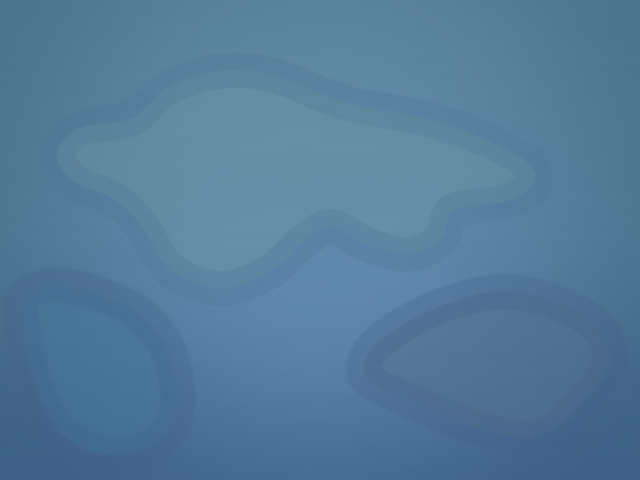
A Shadertoy shader for this background:

```glsl
// Three translucent, softly banded blobs over a glowing blue gradient.

const float BAND = 0.0365;    // half width of the rim around each blob
const float SOFTNESS = 0.0028;
const int STEPS = 6;          // straight pieces per curve span

// Control points of the closed outlines, in units of canvas height
const vec2 CLOUD[23] = vec2[23](
    vec2(0.460, 0.852), vec2(0.573, 0.842), vec2(0.720, 0.786), vec2(0.911, 0.747), vec2(1.068, 0.682),
    vec2(1.116, 0.628), vec2(1.059, 0.582), vec2(0.946, 0.561), vec2(0.918, 0.502), vec2(0.851, 0.470),
    vec2(0.764, 0.491), vec2(0.689, 0.528), vec2(0.630, 0.495), vec2(0.559, 0.432), vec2(0.460, 0.399),
    vec2(0.356, 0.436), vec2(0.299, 0.523), vec2(0.243, 0.582), vec2(0.153, 0.623), vec2(0.118, 0.679),
    vec2(0.165, 0.733), vec2(0.274, 0.753), vec2(0.347, 0.816));
const vec2 POOL[13] = vec2[13](
    vec2(0.115, 0.406), vec2(0.057, 0.388), vec2(0.045, 0.340), vec2(0.068, 0.215), vec2(0.118, 0.107),
    vec2(0.188, 0.061), vec2(0.260, 0.054), vec2(0.322, 0.075), vec2(0.362, 0.125), vec2(0.370, 0.185),
    vec2(0.349, 0.274), vec2(0.291, 0.346), vec2(0.203, 0.389));
const vec2 STONE[15] = vec2[15](
    vec2(0.757, 0.232), vec2(0.784, 0.283), vec2(0.868, 0.340), vec2(0.972, 0.380), vec2(1.050, 0.392),
    vec2(1.146, 0.375), vec2(1.236, 0.328), vec2(1.272, 0.262), vec2(1.250, 0.205), vec2(1.189, 0.132),
    vec2(1.137, 0.097), vec2(1.076, 0.089), vec2(0.972, 0.115), vec2(0.851, 0.167), vec2(0.778, 0.201));

// Catmull-Rom curve from b to c
vec2 curve(vec2 a, vec2 b, vec2 c, vec2 d, float t) {
    return b + 0.5 * t * (c - a + t * (2.0 * a - 5.0 * b + 4.0 * c - d
                                       + t * (3.0 * (b - c) + d - a)));
}

// Adds one span to an outline: x is squared distance, y the inside sign
void addSpan(vec2 p, vec2 a, vec2 b, vec2 c, vec2 d, inout vec2 outline) {
    vec2 start = b;
    for (int k = 1; k <= STEPS; k++) {
        vec2 end = k == STEPS ? c : curve(a, b, c, d, float(k) / float(STEPS));
        vec2 edge = end - start;
        vec2 rel = p - start;
        vec2 gap = rel - edge * clamp(dot(rel, edge) / dot(edge, edge), 0.0, 1.0);
        outline.x = min(outline.x, dot(gap, gap));
        bvec3 side = bvec3(p.y >= start.y, p.y < end.y, edge.x * rel.y > edge.y * rel.x);
        if (all(side) || !any(side)) outline.y = -outline.y;
        start = end;
    }
}

float cloudDistance(vec2 p) {
    vec2 o = vec2(9.0, 1.0);
    for (int i = 0; i < 23; i++)
        addSpan(p, CLOUD[(i + 22) % 23], CLOUD[i], CLOUD[(i + 1) % 23], CLOUD[(i + 2) % 23], o);
    return sqrt(o.x) * o.y;
}

float poolDistance(vec2 p) {
    vec2 o = vec2(9.0, 1.0);
    for (int i = 0; i < 13; i++)
        addSpan(p, POOL[(i + 12) % 13], POOL[i], POOL[(i + 1) % 13], POOL[(i + 2) % 13], o);
    return sqrt(o.x) * o.y;
}

float stoneDistance(vec2 p) {
    vec2 o = vec2(9.0, 1.0);
    for (int i = 0; i < 15; i++)
        addSpan(p, STONE[(i + 14) % 15], STONE[i], STONE[(i + 1) % 15], STONE[(i + 2) % 15], o);
    return sqrt(o.x) * o.y;
}

float coverage(float dist, float blur) {
    return 1.0 - smoothstep(-blur, blur, dist);
}

// Tinted fill with a rim lying half inside and half outside; alpha is opacity
vec3 paintBlob(vec3 base, float dist, vec4 fill, vec4 rim, float blur) {
    base = mix(base, fill.rgb, fill.a * coverage(dist, blur));
    return mix(base, rim.rgb, rim.a * coverage(abs(dist) - BAND, blur));
}

float hash(vec2 cell) {
    vec3 q = fract(cell.xyx * 0.1031);
    q += dot(q, q.yzx + 33.33);
    return fract((q.x + q.y) * q.z);
}

// Smooth value noise
float noise(vec2 p) {
    vec2 cell = floor(p);
    vec2 f = smoothstep(0.0, 1.0, p - cell);
    vec2 e = vec2(1.0, 0.0);
    return mix(mix(hash(cell), hash(cell + e.xy), f.x),
               mix(hash(cell + e.yx), hash(cell + e.xx), f.x), f.y);
}

// Vertical gradient with a broad glow, bluer below and greener above
vec3 backdrop(vec2 p) {
    vec3 deep = vec3(0.245, 0.380, 0.530);
    vec3 high = vec3(0.300, 0.453, 0.555);
    vec3 glowLow = vec3(0.380, 0.530, 0.690);
    vec3 glowHigh = vec3(0.375, 0.540, 0.640);
    float light = 1.0 - smoothstep(0.15, 0.82, distance(p, vec2(0.667, 0.60)));
    vec3 glow = mix(glowLow, glowHigh, smoothstep(0.2, 1.0, p.y));
    return mix(mix(deep, high, smoothstep(0.0, 0.6, p.y)), glow, light);
}

void mainImage(out vec4 fragColor, in vec2 fragCoord) {
    vec2 p = fragCoord / iResolution.xy * vec2(4.0 / 3.0, 1.0);
    float blur = max(SOFTNESS, 0.75 / iResolution.y);
    vec3 color = backdrop(p);
    color = paintBlob(color, cloudDistance(p), vec4(0.430, 0.572, 0.635, 0.48),
                      vec4(0.30, 0.44, 0.58, 0.27), blur);
    color = paintBlob(color, poolDistance(p), vec4(0.265, 0.465, 0.605, 0.55),
                      vec4(0.26, 0.38, 0.54, 0.32), blur * 2.0);
    color = paintBlob(color, stoneDistance(p), vec4(0.32, 0.44, 0.55, 0.55),
                      vec4(0.26, 0.37, 0.54, 0.28), blur * 1.3);
    // Faint horizontal streaks
    color += 0.005 * (noise(p * vec2(8.0, 110.0)) - 0.5);
    fragColor = vec4(color, 1.0);
}
```
